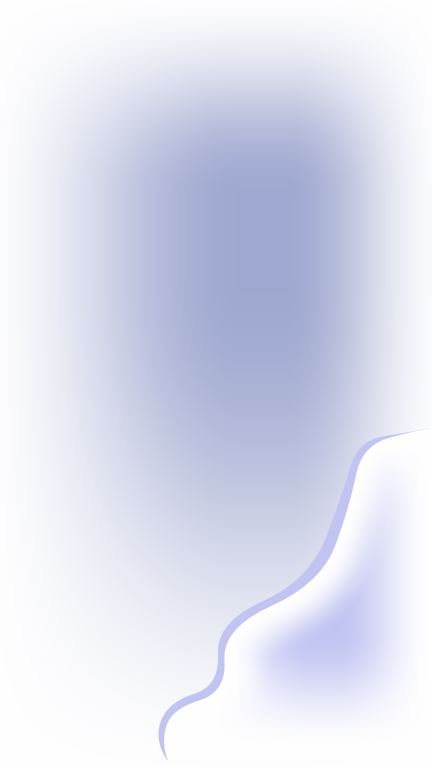
Write a Shadertoy shader that draws this background.

```glsl
#define ASPECT 1.7778
#define KNOTS 10
#define STEPS 8
#define PAPER vec3(0.996, 0.996, 0.998)
#define DUSK vec3(0.625, 0.660, 0.815)
#define LILAC vec3(0.755, 0.770, 0.945)

// Control points of the two wavy edges, bottom to top, canvas width = 1
const vec2 OUTER_EDGE[KNOTS] = vec2[KNOTS](
    vec2(0.417, -0.028), vec2(0.356, 0.065), vec2(0.389, 0.153),
    vec2(0.509, 0.190), vec2(0.500, 0.338), vec2(0.718, 0.435),
    vec2(0.796, 0.644), vec2(0.829, 0.759), vec2(0.954, 0.778),
    vec2(1.032, 0.796));
const vec2 INNER_EDGE[KNOTS] = vec2[KNOTS](
    vec2(0.403, -0.023), vec2(0.373, 0.060), vec2(0.398, 0.137),
    vec2(0.525, 0.176), vec2(0.514, 0.324), vec2(0.745, 0.428),
    vec2(0.810, 0.609), vec2(0.838, 0.748), vec2(0.968, 0.782),
    vec2(1.032, 0.794));

// Smooth ramp from 0 at "from" to 1 at "to", in either direction
float ramp(float from, float to, float x) {
    float t = clamp((x - from) / (to - from), 0.0, 1.0);
    return t * t * (3.0 - 2.0 * t);
}

float segmentDistance(vec2 p, vec2 a, vec2 b) {
    vec2 ap = p - a, ab = b - a;
    return length(ap - ab * clamp(dot(ap, ab) / dot(ab, ab), 0.0, 1.0));
}

// Signed distance to a quadratic B-spline, positive on its right side
float edgeDistance(vec2 p, vec2 knots[KNOTS]) {
    float dist = 1e3, side = -1.0;
    vec2 a = 0.5 * (knots[0] + knots[1]);
    for (int i = 1; i < KNOTS - 1; i++) {
        vec2 start = 0.5 * (knots[i - 1] + knots[i]);
        vec2 end = 0.5 * (knots[i] + knots[i + 1]);
        for (int j = 1; j <= STEPS; j++) {
            float t = float(j) / float(STEPS);
            vec2 b = mix(mix(start, knots[i], t), mix(knots[i], end, t), t);
            dist = min(dist, segmentDistance(p, a, b));
            if ((a.y <= p.y) != (b.y <= p.y)) {
                float crossing = mix(a.x, b.x, (p.y - a.y) / (b.y - a.y));
                side = p.x > crossing ? 1.0 : -1.0;
            }
            a = b;
        }
    }
    return dist * side;
}

// Large soft-edged glow
float duskGlow(vec2 p) {
    float across = ramp(-0.06, 0.56, p.x) * ramp(1.04, 0.66, p.x);
    float along = ramp(-0.05, 1.13, p.y) * ramp(ASPECT + 0.03, ASPECT - 0.45, p.y);
    return across * along;
}

// Small glow that fades toward the wavy edge
float lilacGlow(vec2 p, float inset) {
    float across = ramp(0.45, 0.72, p.x) * ramp(1.0, 0.78, p.x);
    float along = ramp(0.04, 0.32, p.y) * ramp(0.85, 0.55, p.y);
    return across * along * ramp(0.005, 0.12, inset);
}

void mainImage(out vec4 fragColor, in vec2 fragCoord) {
    vec2 p = fragCoord / iResolution.xy * vec2(1.0, ASPECT);
    float soft = 0.75 / iResolution.x;
    float outer = edgeDistance(p, OUTER_EDGE);
    float inner = edgeDistance(p, INNER_EDGE);

    // Backdrop, ribbon, then the pale corner on top
    vec3 color = mix(PAPER, DUSK, duskGlow(p));
    color = mix(color, LILAC, smoothstep(-soft, soft, outer));
    vec3 corner = mix(PAPER, LILAC, lilacGlow(p, inner));
    color = mix(color, corner, smoothstep(-soft, soft, inner));
    fragColor = vec4(color, 1.0);
}
```
